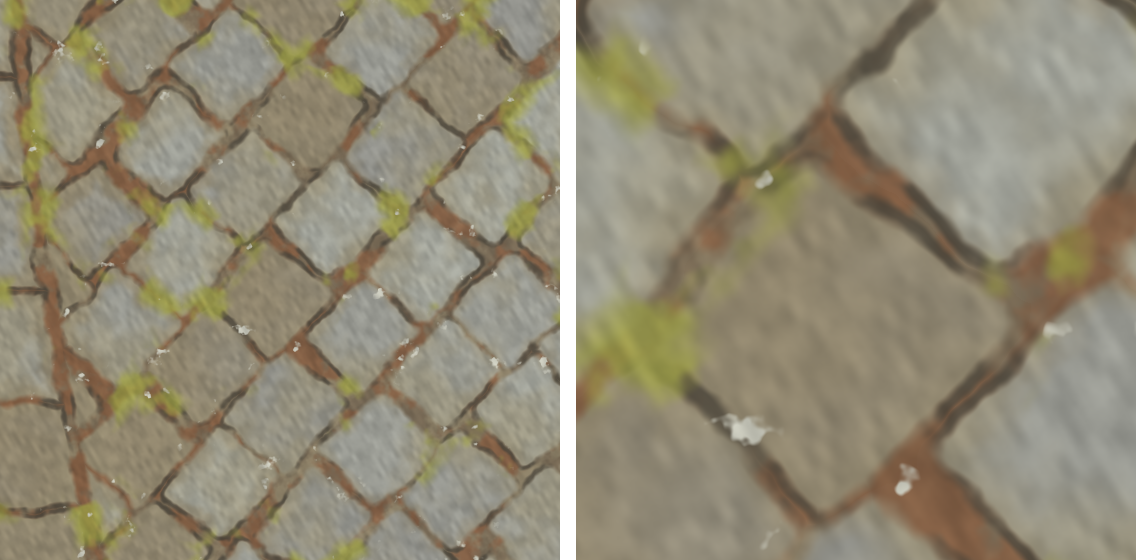
Left, the full canvas; right, a detail of the centre.
Give the GLSL for this texture, as a WebGL 2 fragment shader.

```glsl
#version 300 es
precision highp float;
// Worn cobblestones: diagonal staggered rows of uneven grey setts beside a curved
// kerb column on the left. Each sett is a jittered box distance; layered value
// noise adds ragged edges, grain, dirt, rust and moss in the joints.
uniform vec2 u_resolution;
out vec4 fragColor;

#define ROW_WIDTH 0.164
#define SETT_PITCH 0.177
#define ROW_STAGGER 0.053
#define KERB_PITCH 0.193
#define JOINT 0.0045
#define JITTER 0.022
#define RAGGED 0.017
#define GRAIN 0.17
#define MOSS 0.75

const vec3 GREY = vec3(0.55, 0.55, 0.53);
const vec3 PALE = vec3(0.66, 0.67, 0.63);
const vec3 SAND = vec3(0.60, 0.57, 0.47);
const vec3 TAN = vec3(0.54, 0.49, 0.39);
const vec3 EARTH = vec3(0.45, 0.39, 0.31);
const vec3 RUST = vec3(0.50, 0.32, 0.21);
const vec3 SHADOW = vec3(0.29, 0.27, 0.23);
const vec3 MOSS_GREEN = vec3(0.61, 0.62, 0.27);

vec3 hash3(vec2 p) {
  vec3 q = fract(p.xyx * vec3(0.1031, 0.1030, 0.0973));
  q += dot(q, q.yxz + 33.33);
  return fract((q.xxy + q.yzz) * q.zyx);
}

float noise(vec2 p) {
  vec2 i = floor(p), f = fract(p);
  f = f * f * (3.0 - 2.0 * f);
  vec2 e = vec2(1.0, 0.0);
  return mix(mix(hash3(i).x, hash3(i + e).x, f.x),
             mix(hash3(i + e.yx).x, hash3(i + e.xx).x, f.x), f.y);
}

float fbm(vec2 p) {
  float sum = 0.0, amp = 0.533;
  for (int k = 0; k < 4; k++) {
    sum += amp * noise(p);
    p = mat2(1.6, 1.2, -1.2, 1.6) * p + 7.3;
    amp *= 0.5;
  }
  return sum;
}

float roundBox(vec2 p, vec2 halfSize, float r) {
  vec2 d = abs(p) - halfSize + r;
  return length(max(d, 0.0)) + min(max(d.x, d.y), 0.0) - r;
}

// Signed distance to the closest diagonal sett; overlaps are split by a joint.
float settDistance(vec2 p, out vec2 id) {
  float nearest = 1e3, second = 1e3;
  float row = floor(p.x / ROW_WIDTH + 0.5);
  for (int i = -1; i <= 1; i++) {
    float r = row + float(i);
    float place = floor((p.y - r * ROW_STAGGER) / SETT_PITCH + 0.5);
    for (int j = -1; j <= 1; j++) {
      vec2 cell = vec2(r, place + float(j));
      vec3 h = hash3(cell + 57.0);
      vec3 g = hash3(cell + 113.0);
      vec2 center = vec2(r * ROW_WIDTH, r * ROW_STAGGER + cell.y * SETT_PITCH);
      vec2 local = p - center - (h.xy - 0.5) * JITTER;
      float turn = (h.z - 0.5) * 0.24;
      local = mat2(cos(turn), -sin(turn), sin(turn), cos(turn)) * local;
      vec2 halfSize = 0.5 * vec2(ROW_WIDTH, SETT_PITCH) - 0.003 - 0.011 * g.xy;
      float d = roundBox(local, halfSize, 0.015);
      if (d < nearest) { second = nearest; nearest = d; id = cell; }
      else second = min(second, d);
    }
  }
  return max(nearest, JOINT - 0.5 * (second - nearest));
}

void main() {
  vec2 uv = gl_FragCoord.xy / u_resolution;
  float soft = max(1.0 / min(u_resolution.x, u_resolution.y), 0.0025);

  // Ragged outlines and the rotated frame of the rows
  vec2 warp = vec2(fbm(uv * 19.0), fbm(uv * 19.0 + 41.0)) - 0.5;
  vec2 pos = uv + RAGGED * 1.6 * warp;
  vec2 frame = mat2(0.735, 0.68, -0.68, 0.735) * (pos - 0.6);
  vec2 id;
  float d = settDistance(frame, id);

  // Kerb column with a curved right edge
  float edge = 0.02 + 0.14 * pow(clamp(1.0 - uv.y, 0.0, 1.0), 1.5);
  float course = (pos.y - 0.09) / KERB_PITCH;
  float seam = (0.5 - abs(fract(course) - 0.5)) * KERB_PITCH;
  float kerb = max(pos.x - edge, 0.007 - seam);
  d = max(d, edge + 0.028 - pos.x);
  if (kerb < d) { d = kerb; id = vec2(floor(course), 40.0); }

  // Stone faces: individual tone, broad stains and short slanted grain
  float wear = 1.0 - smoothstep(0.08, 0.62, uv.x);
  float patches = fbm(uv * 9.0 + 5.0);
  vec3 tone = hash3(id + 19.0);
  vec3 face = mix(GREY, PALE, 0.12 + 0.75 * tone.x);
  face = mix(face, SAND, smoothstep(0.38, 0.75, patches + 0.2 * wear) * 0.65);
  face = mix(face, TAN, smoothstep(0.68, 0.98, tone.y + 0.22 * wear) * 0.75);
  vec2 slant = mat2(0.85, 0.5, 0.5, -0.85) * uv;
  float grain = 0.6 * noise(slant * vec2(135.0, 62.0)) + 0.4 * fbm(uv * 55.0) - 0.5;

  // Earth, rust and dark cracks in the joints, with dirt creeping over the edges
  float blotch = fbm(uv * 24.0 + 71.0);
  float dirt = smoothstep(-0.024, 0.008, d + (blotch - 0.5) * 0.045 + 0.011 * wear);
  vec3 color = mix(face, mix(TAN, SAND, patches), dirt * (0.5 + 0.3 * wear));
  vec3 filling = mix(EARTH, TAN, smoothstep(0.4, 0.7, fbm(uv * 30.0)));
  filling = mix(filling, RUST, smoothstep(0.43, 0.65, blotch + 0.12 * wear) * 0.8);
  float joint = smoothstep(-0.003 - soft, 0.004 + soft, d);
  color = mix(color, filling, joint * 0.85);
  float crack = 1.0 - smoothstep(0.001, 0.005 + soft, abs(d - 0.003));
  color = mix(color, SHADOW, crack * smoothstep(0.42, 0.68, fbm(uv * 21.0 + 13.0)) * 0.8);

  // Moss near the joints and a few pale chips
  float moss = smoothstep(0.56, 0.73, fbm(uv * 13.0 + 29.0) + 0.07 * wear);
  color = mix(color, MOSS_GREEN, MOSS * moss * smoothstep(-0.028, 0.0, d));
  float chip = smoothstep(0.74, 0.83, fbm(uv * 34.0 + 91.0));
  color = mix(color, vec3(0.77, 0.77, 0.72), chip * smoothstep(-0.025, -0.005, d));

  color *= 1.0 + GRAIN * 1.6 * grain;
  fragColor = vec4(clamp(color, 0.0, 1.0), 1.0);
}
```
